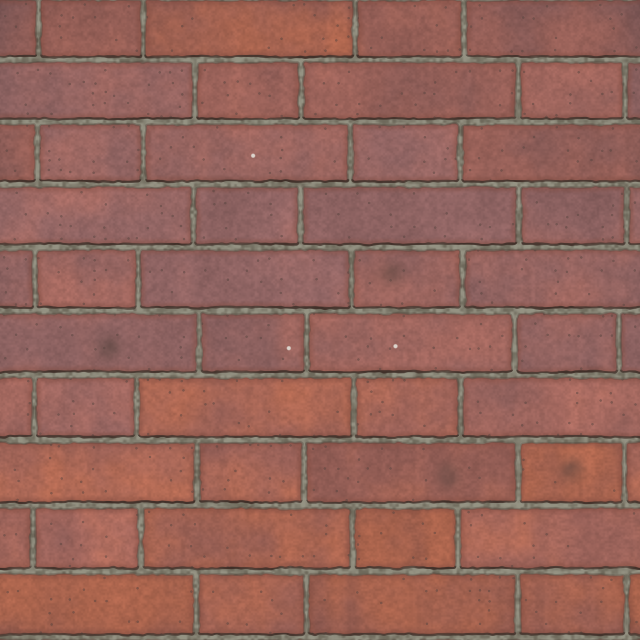
This texture is drawn by a WebGL 2 fragment shader. Its source:

```glsl
#version 300 es
precision highp float;
// Weathered red brick wall in Flemish bond: ten courses, each repeating a short
// and a long brick twice. A rounded box distance gives bricks, joints and shadow
// lines; wrapping noise gives the firing colours, mottling, pits and flecks.
uniform vec2 u_resolution;
out vec4 fragColor;

const float PI = 3.14159265;
const float COURSES = 10.0;
const float UNITS = 2.0;              // short + long pairs across
const float HEADER = 1.0 / 3.0;       // share of a pair taken by the short brick
const vec2 JOINT = vec2(0.0085, 0.0105);

const vec3 MAUVE = vec3(0.565, 0.395, 0.390);
const vec3 RED = vec3(0.620, 0.395, 0.360);
const vec3 ORANGE = vec3(0.690, 0.405, 0.310);
const vec3 BURNT = vec3(0.500, 0.290, 0.245);
const vec3 SOOT = vec3(0.350, 0.270, 0.250);
const vec3 SHADOW = vec3(0.230, 0.165, 0.140);
const vec3 MORTAR_DARK = vec3(0.430, 0.410, 0.355);
const vec3 MORTAR_LIGHT = vec3(0.585, 0.575, 0.515);
const vec3 FLECK = vec3(0.860, 0.830, 0.800);

struct Brick {
    vec2 pos;    // from the upper left joint centre, y downwards
    vec2 size;   // joint centre to joint centre
    vec2 id;     // column and course
};

float hash(vec2 p) {
    return fract(sin(dot(p, vec2(127.1, 311.7))) * 43758.5453);
}

// Value noise that wraps after "period" cells
float noise(vec2 p, vec2 period) {
    vec2 i = floor(p), f = fract(p);
    f = f * f * (3.0 - 2.0 * f);
    vec2 a = mod(i, period), b = mod(i + 1.0, period);
    return mix(mix(hash(a), hash(vec2(b.x, a.y)), f.x),
               mix(hash(vec2(a.x, b.y)), hash(b), f.x), f.y);
}

float grain(vec2 p, vec2 cells) {
    return noise(p * cells, cells);
}

float fbm(vec2 p, vec2 cells) {
    float sum = 0.0, weight = 0.5;
    for (int i = 0; i < 4; i++) {
        sum += weight * grain(p, cells);
        cells *= 2.0;
        weight *= 0.5;
    }
    return sum / 0.9375;
}

// Round spots, at most one in each cell
float scatter(vec2 p, float cells, float chance, float radius) {
    vec2 id = mod(floor(p * cells), cells);
    vec2 centre = 0.3 + 0.4 * vec2(hash(id + 3.1), hash(id + 7.7));
    float r = length(fract(p * cells) - centre) / cells;
    return step(hash(id + 11.3), chance) * (1.0 - smoothstep(radius * 0.4, radius, r));
}

float roundedBox(vec2 p, vec2 halfSize, float radius) {
    vec2 q = abs(p) - halfSize + radius;
    return length(max(q, 0.0)) + min(max(q.x, q.y), 0.0) - radius;
}

// Courses grow slightly downwards; head joints drift a little in each course
Brick layBrick(vec2 p) {
    float t = (p.y + 0.004 + 0.0107 * sin(PI * p.y)) * COURSES;
    float course = mod(floor(t), COURSES);
    float offset = mix(0.107, 0.612, mod(course, 2.0));
    float drift = noise(vec2(p.x * 4.0, course), vec2(4.0, COURSES)) - 0.5;
    float u = p.x * UNITS - offset + 0.03 * drift;
    float f = fract(u), isLong = step(HEADER, f);
    float start = HEADER * isLong;
    float span = mix(HEADER, 1.0 - HEADER, isLong);
    return Brick(vec2((f - start) / UNITS, fract(t) / COURSES),
                 vec2(span / UNITS, 1.0 / COURSES),
                 vec2(mod(floor(u), UNITS) * 2.0 + isLong, course));
}

vec3 brickColor(vec2 p, Brick b, float edge) {
    float cloud = fbm(p, vec2(11.0, 13.0)) - 0.5;
    float streak = grain(p, vec2(38.0, 7.0)) - 0.5;
    float firing = 0.3 * cos(2.0 * PI * ((b.id.y + 0.5) / COURSES - 0.85));
    float warmth = 0.47 + firing + 0.55 * (hash(b.id + 2.3) - 0.5) + 0.6 * cloud + 0.12 * streak;
    vec3 color = mix(MAUVE, RED, smoothstep(0.0, 0.5, warmth));
    color = mix(color, ORANGE, smoothstep(0.5, 1.05, warmth));
    color *= 0.99 + 0.10 * (hash(b.id + 5.9) - 0.5) + 0.16 * cloud + 0.06 * streak;
    color *= 1.0 + 0.10 * (grain(p, vec2(150.0)) - 0.5) + 0.08 * (grain(p, vec2(320.0)) - 0.5);
    color = mix(color, BURNT, 0.45 * smoothstep(-0.011, 0.0, edge));
    // Soot smudge on a few bricks
    vec2 spot = b.size * (0.3 + 0.4 * vec2(hash(b.id + 8.2), hash(b.id + 4.6)));
    float smudge = exp(-dot(b.pos - spot, b.pos - spot) / 0.0003) * step(0.86, hash(b.id + 9.4));
    color = mix(color, SOOT, smudge * (0.3 + 0.5 * fbm(p, vec2(50.0))));
    color = mix(color, SOOT, 0.5 * scatter(p, 58.0, 0.2, 0.0028));
    return mix(color, FLECK, scatter(p, 14.0, 0.025, 0.0045));
}

void main() {
    vec2 p = gl_FragCoord.xy / u_resolution;
    p.y = 1.0 - p.y;
    float soft = max(1.0 / u_resolution.y, 0.0011);

    // Brick outline with chipped, wavering edges
    Brick b = layBrick(p);
    vec2 q = b.pos - 0.5 * b.size, halfSize = 0.5 * (b.size - JOINT);
    float edge = roundedBox(q, halfSize, 0.003);
    edge += 0.0026 * (grain(p, vec2(45.0)) - 0.5) + 0.0022 * (grain(p, vec2(130.0)) - 0.5);

    // Sandy mortar, then the brick face
    float sand = 0.6 * grain(p, vec2(190.0)) + 0.4 * grain(p, vec2(70.0));
    vec3 color = mix(MORTAR_DARK, MORTAR_LIGHT, smoothstep(0.1, 0.8, sand));
    color = mix(color, brickColor(p, b, edge), 1.0 - smoothstep(-soft, soft, edge));

    // Dark seam, deepest below each brick
    float below = smoothstep(-0.004, -0.001, q.y - halfSize.y);
    float seam = 1.0 - smoothstep(0.0007, 0.0028, abs(edge - 0.0005));
    float depth = mix(0.32, 0.95, below) * (0.6 + 0.4 * grain(p, vec2(36.0)));
    fragColor = vec4(mix(color, SHADOW, seam * depth), 1.0);
}
```
